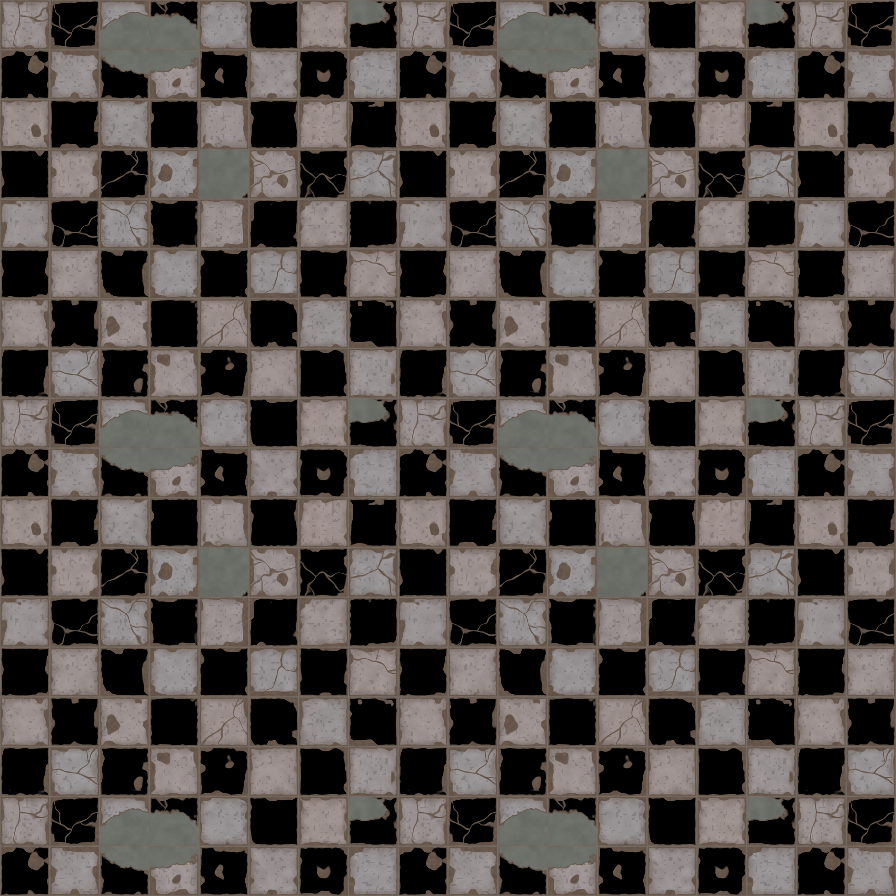
This texture is drawn by a Shadertoy shader. Its source:

```glsl
// Worn checkerboard floor: black and pale tiles with ragged edges, thin grout,
// cracks, chips and cement repairs. Each tile hashes its wear from its index
// modulo PERIOD, so the damage itself repeats every PERIOD tiles.

#define TILES 18.0          // tiles across and down
#define PERIOD 8.0          // tiles before the wear repeats
#define GROUT_HALF 0.015    // half width of grout, in tiles
#define EDGE_INSET 0.027    // least clay border around a tile
#define EDGE_WEAR 0.11      // deepest nibble out of an edge
#define CRACKED 0.22        // share of cracked tiles
#define CHIPPED 0.16        // share of chipped tiles
#define CRACK_HALF 0.013    // half width of a crack

const vec3 COOL = vec3(0.585, 0.57, 0.575);
const vec3 WARM = vec3(0.61, 0.56, 0.55);
const vec3 STAIN = vec3(0.48, 0.43, 0.41);
const vec3 CLAY = vec3(0.40, 0.335, 0.29);
const vec3 GROUT = vec3(0.45, 0.41, 0.375);
const vec3 CEMENT = vec3(0.42, 0.43, 0.405);

// Repairs within one period: centre xy, radii zw
const vec4 REPAIRS[3] = vec4[3](
    vec4(3.0, 0.85, 1.25, 0.55),
    vec4(4.4, 3.4, 0.68, 0.8),
    vec4(7.25, 0.22, 0.55, 0.3));

float hash(vec2 p) {
    vec3 q = fract(p.xyx * vec3(0.1031, 0.1030, 0.0973));
    q += dot(q, q.yzx + 33.33);
    return fract((q.x + q.y) * q.z);
}

float noise(vec2 p) {
    vec2 i = floor(p), f = fract(p);
    f = f * f * (3.0 - 2.0 * f);
    return mix(mix(hash(i), hash(i + vec2(1, 0)), f.x),
               mix(hash(i + vec2(0, 1)), hash(i + vec2(1, 1)), f.x), f.y);
}

float fbm(vec2 p) {
    float sum = 0.0, amp = 0.5;
    for (int i = 0; i < 4; i++) {
        sum += amp * noise(p);
        p = p * 2.03 + 17.0;
        amp *= 0.5;
    }
    return sum / 0.9375;
}

float segment(vec2 p, vec2 a, vec2 b) {
    vec2 pa = p - a, ba = b - a;
    return length(pa - ba * clamp(dot(pa, ba) / dot(ba, ba), 0.0, 1.0));
}

// Distance to three arms leaving a hub, two of which fork
float crackDistance(vec2 p, vec2 id) {
    vec2 hub = 0.3 + 0.4 * vec2(hash(id + 31.0), hash(id + 47.0));
    float turn = 6.2832 * hash(id + 59.0), d = 1.0;
    for (int i = 0; i < 3; i++) {
        float k = float(i);
        float a = turn + 2.094 * k + 0.9 * (hash(id + 61.0 + k) - 0.5);
        vec2 dir = vec2(cos(a), sin(a));
        d = min(d, segment(p, hub, hub + dir));
        if (i < 2) {
            vec2 fork = hub + 0.26 * dir;
            float b = a + (hash(id + 71.0 + k) > 0.5 ? 0.75 : -0.75);
            d = min(d, segment(p, fork, fork + 0.7 * vec2(cos(b), sin(b))));
        }
    }
    return d;
}

void mainImage(out vec4 fragColor, in vec2 fragCoord) {
    // Tile space, rows counted from the top
    vec2 uv = fragCoord / iResolution.xy;
    vec2 q = vec2(uv.x, 1.0 - uv.y) * TILES;
    vec2 cell = floor(q), f = q - cell;
    vec2 id = mod(cell, PERIOD);
    vec2 local = f + id * 7.31;
    float aa = 0.6 * TILES / iResolution.y;
    bool pale = mod(cell.x + cell.y, 2.0) < 0.5;

    // Glaze: mottled pale stone or plain black
    float border = 0.5 - max(abs(f.x - 0.5), abs(f.y - 0.5));
    float grain = fbm(local * 6.0);
    vec3 tile = vec3(0.0);
    if (pale) {
        tile = mix(COOL, WARM, hash(id + 5.0)) + 0.09 * (grain - 0.5);
        float grime = 1.0 - smoothstep(0.0, 0.2, border + 0.12 * (grain - 0.5));
        tile = mix(tile, STAIN, 0.75 * grime);
        tile *= 1.0 - 0.12 * smoothstep(0.76, 0.84, noise(local * 22.0));
    }

    // Cracks and chips on some tiles
    vec3 clay = CLAY * (0.88 + 0.24 * fbm(local * 15.0));
    vec2 warp = vec2(noise(local * 6.0), noise(local * 6.0 + 40.0)) - 0.5;
    if (hash(id + 11.0) < CRACKED) {
        float d = crackDistance(f + 0.13 * warp, id);
        float width = CRACK_HALF * (0.5 + noise(local * 9.0));
        tile = mix(clay, tile, smoothstep(-aa, aa, d - width));
    }
    if (hash(id + 13.0) < CHIPPED) {
        vec2 centre = 0.2 + 0.6 * vec2(hash(id + 17.0), hash(id + 19.0));
        float radius = mix(0.06, 0.15, hash(id + 23.0));
        float d = length((f - centre + 0.16 * warp) * vec2(1.0, 0.8)) - radius;
        tile = mix(clay, tile, smoothstep(-aa, aa, d));
    }

    // Ragged edge exposing the clay
    float nibble = smoothstep(0.52, 0.88, noise(local * 5.0 + 9.0));
    float inset = EDGE_INSET + 0.022 * noise(local * 15.0)
                + EDGE_WEAR * nibble * (0.4 + 0.6 * hash(id + 29.0));
    vec3 color = mix(clay, tile, smoothstep(-aa, aa, border - inset));

    // Cement repairs, each kept to the tiles around its centre
    for (int i = 0; i < 3; i++) {
        vec4 r = REPAIRS[i];
        vec2 o = mod(q - r.xy + 0.5 * PERIOD, PERIOD) - 0.5 * PERIOD;
        if (any(greaterThan(abs(o - f + 0.5), vec2(0.7)))) continue;
        float d = (length(o / r.zw) - 1.0) * min(r.z, r.w)
                + 0.3 * (fbm(o * 3.5 + 20.0) - 0.5);
        color = mix(clay, color, smoothstep(-aa, aa, d - 0.025));
        color = mix(CEMENT + 0.07 * (grain - 0.5), color, smoothstep(-aa, aa, d));
    }

    // Grout lines
    float grout = 1.0 - smoothstep(-aa, aa, border - GROUT_HALF);
    color = mix(color, GROUT * (0.9 + 0.2 * grain), grout);
    fragColor = vec4(color, 1.0);
}
```
